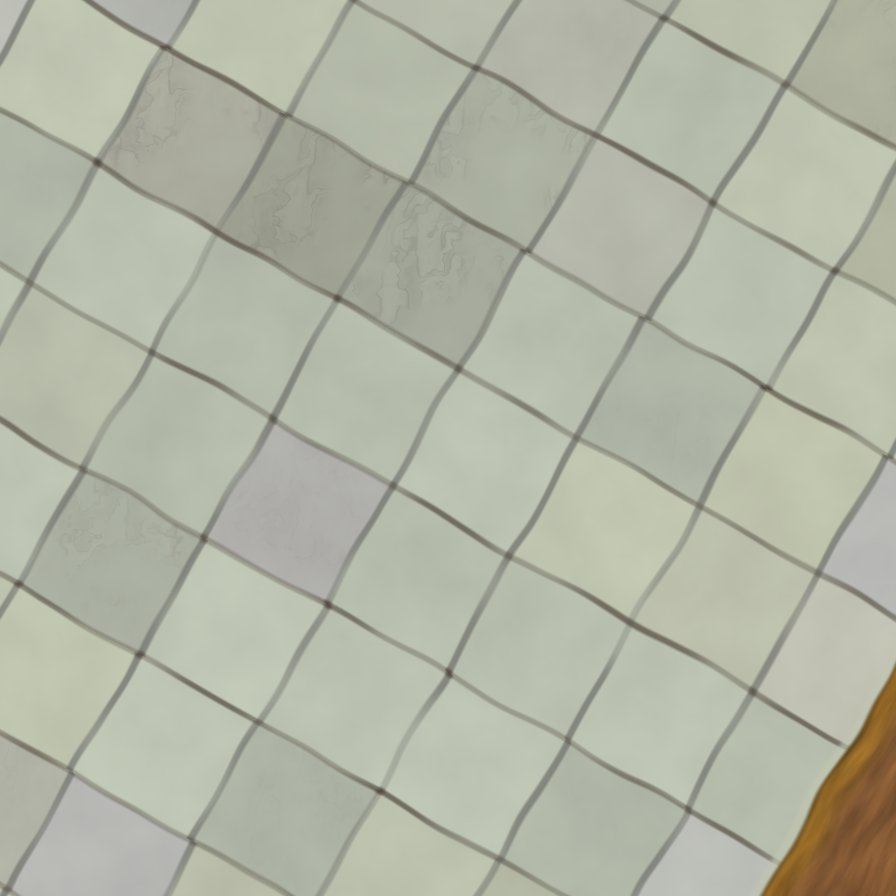
This pattern is drawn by a Shadertoy shader. Its source:

```glsl
// Slanted wall of pale handmade glazed tiles with a wooden edge in one corner.
// A rotated square grid gives the cells and joints; hashes vary each tile's tone,
// and gradient noise adds clouding, glaze creases, uneven joints and wood grain.

// Grid: one corner and the two steps to its neighbours, in canvas units
const vec2 GRID_ORIGIN = vec2(0.514, 0.587);
const vec2 STEP_ACROSS = vec2(0.134, -0.0762);
const vec2 STEP_DOWN = vec2(-0.0749, -0.1315);
const float TILE_SIZE = 0.153;
const float JOINT_WOBBLE = 0.035;
const float ROW_SHIFT = 0.045;

// Joint half widths, softness and corner knots
const float ROW_JOINT = 0.0012;
const float COLUMN_JOINT = 0.0018;
const float JOINT_BLUR = 0.0030;
const float KNOT_RADIUS = 0.0065;

// Group of darker tiles, in grid steps
const vec2 SHADED_CENTRE = vec2(-0.7, -1.0);
const float SHADED_RADIUS = 2.1;

// Wooden corner
const vec2 WOOD_POINT = vec2(0.866, 0.03);
const vec2 WOOD_NORMAL = vec2(0.864, -0.504);

const vec3 GLAZE_LIGHT = vec3(0.745, 0.773, 0.705);
const vec3 GLAZE_DARK = vec3(0.575, 0.590, 0.545);
const vec3 LAVENDER_TINT = vec3(0.005, -0.020, 0.035);
const vec3 CREAM_TINT = vec3(0.012, 0.002, -0.020);
const vec3 ROW_GROUT = vec3(0.39, 0.37, 0.32);
const vec3 COLUMN_GROUT = vec3(0.48, 0.49, 0.46);
const vec3 KNOT_COLOUR = vec3(0.28, 0.24, 0.21);
const vec3 WOOD_BROWN = vec3(0.50, 0.34, 0.20);
const vec3 WOOD_GOLD = vec3(0.58, 0.41, 0.15);

vec2 hash2(vec2 p) {
    vec3 q = fract(p.xyx * vec3(0.1031, 0.1030, 0.0973));
    q += dot(q, q.yzx + 33.33);
    return fract((q.xx + q.yz) * q.zy);
}

float gradientDot(vec2 corner, vec2 offset) {
    float angle = 6.2832 * hash2(corner + 57.0).x;
    return dot(vec2(cos(angle), sin(angle)), offset);
}

float gradientNoise(vec2 p) {
    vec2 i = floor(p), f = p - i;
    vec2 u = f * f * f * (f * (f * 6.0 - 15.0) + 10.0);
    vec2 e = vec2(1.0, 0.0);
    float low = mix(gradientDot(i, f), gradientDot(i + e, f - e), u.x);
    float high = mix(gradientDot(i + e.yx, f - e.yx), gradientDot(i + 1.0, f - 1.0), u.x);
    return 1.4 * mix(low, high, u.y);
}

float fbm(vec2 p) {
    float sum = 0.0, weight = 0.5;
    for (int i = 0; i < 4; i++) {
        sum += weight * gradientNoise(p);
        p = mat2(1.6, 1.2, -1.2, 1.6) * p + 7.3;
        weight *= 0.5;
    }
    return sum;
}

vec3 tileGlaze(vec2 cell, vec2 grid) {
    vec2 inside = grid - cell - 0.5;
    vec2 rnd = hash2(cell + 31.0), tint = hash2(cell + 83.0);
    float group = 1.0 - smoothstep(0.5, 1.0, length(cell + 0.5 - SHADED_CENTRE) / SHADED_RADIUS);
    float tone = 0.5 * pow(rnd.x, 3.0) + group * mix(0.15, 0.6, rnd.y);

    // Clouding, a slight tilt and creased glaze on the greyer tiles
    vec2 local = grid + 5.0 * rnd;
    float cloud = fbm(local * 1.7);
    vec2 warped = local * vec2(7.0, 3.5) + 1.5 * fbm(local * 4.0);
    float crease = 1.0 - smoothstep(0.0, 0.16, abs(gradientNoise(warped)));
    float patchy = smoothstep(-0.15, 0.3, cloud - 0.35 * inside.y);
    float rough = smoothstep(0.25, 0.55, tone) * patchy;
    tone += 0.22 * cloud + 0.12 * dot(inside, tint - 0.5);
    tone += rough * (0.22 * crease + 0.30 * fbm(warped));

    vec3 colour = mix(GLAZE_LIGHT, GLAZE_DARK, clamp(tone, -0.12, 1.1));
    colour += LAVENDER_TINT * smoothstep(0.65, 0.95, tint.x);
    return colour + CREAM_TINT * smoothstep(0.4, 1.0, tint.y);
}

void mainImage(out vec4 fragColor, in vec2 fragCoord) {
    vec2 uv = fragCoord / iResolution.y;
    float pixel = 1.0 / iResolution.y;

    // Grid coordinates with wavering joints and slightly offset rows
    vec2 grid = inverse(mat2(STEP_ACROSS, STEP_DOWN)) * (uv - GRID_ORIGIN);
    grid += JOINT_WOBBLE * vec2(gradientNoise(grid * 1.7), gradientNoise(grid * 1.7 + 19.0));
    grid.x += ROW_SHIFT * (hash2(vec2(floor(grid.y), 9.0)).x - 0.5);
    vec3 colour = tileGlaze(floor(grid), grid);

    // Broad grey column joints under thin brown row joints
    vec2 joint = abs(grid - round(grid)) * TILE_SIZE;
    float blur = JOINT_BLUR + pixel;
    float columnLine = 1.0 - smoothstep(COLUMN_JOINT, COLUMN_JOINT + blur, joint.x);
    float rowLine = 1.0 - smoothstep(ROW_JOINT, ROW_JOINT + blur, joint.y);
    float wear = smoothstep(-0.55, 0.3, gradientNoise(grid * 1.3 + 41.0));
    colour = mix(colour, COLUMN_GROUT, columnLine * mix(0.35, 0.85, wear));
    colour = mix(colour, ROW_GROUT, rowLine * mix(0.85, 0.4, wear));
    float knot = 1.0 - smoothstep(0.0, KNOT_RADIUS + pixel, length(joint));
    colour = mix(colour, KNOT_COLOUR, 0.8 * knot * hash2(round(grid) + 5.0).x);

    // Wood: gilded rim, grain along the edge, pale sealant beside it
    float depth = dot(uv - WOOD_POINT, WOOD_NORMAL) + 0.007 * gradientNoise(uv * 13.0);
    float along = dot(uv, vec2(-WOOD_NORMAL.y, WOOD_NORMAL.x));
    float grain = fbm(vec2(depth * 60.0, along * 12.0));
    vec3 wood = mix(WOOD_GOLD, WOOD_BROWN, smoothstep(0.01, 0.045, depth)) * (1.0 + 0.35 * grain);
    wood *= mix(0.75, 1.0, smoothstep(0.0, 0.008, depth));
    float sealant = smoothstep(-0.014, -0.006, depth);
    colour = mix(colour, GLAZE_LIGHT + CREAM_TINT, 0.6 * sealant);
    colour = mix(colour, wood, smoothstep(-0.002 - pixel, 0.002 + pixel, depth));
    fragColor = vec4(colour, 1.0);
}
```
